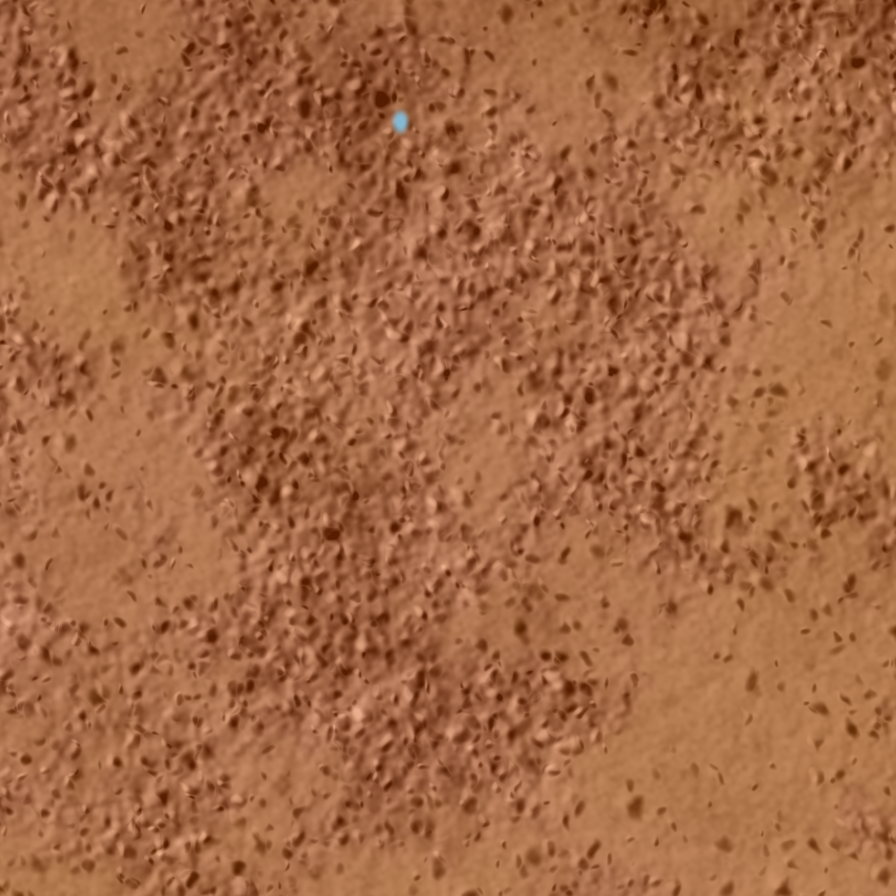
Write a WebGL 1 fragment shader that draws this texture.

```glsl
precision highp float;
// Dry reddish-brown earth: smooth sandy patches among crumbly, side-lit grit.

uniform vec2 u_resolution;

#define GRIT_SCALE 38.0    // coarse grain cells across the canvas
#define PATCH_SCALE 7.5    // bare and crumbly patches across the canvas
#define RELIEF 4.2         // strength of the small bumps
#define SHADOW 3.3         // darkness beside each grain
#define HIGHLIGHT 3.0      // brightness of lit grain faces
#define SAND_TONE 0.84     // tone of bare sand
#define CRUMB_TONE 0.06    // tone of crumbly ground
#define BROAD 2.9          // strength of the broad light and dark areas
#define EARTH vec3(0.63, 0.40, 0.26)
#define TONE_STEP vec3(0.086, 0.084, 0.081)
#define LIGHT_DIR vec2(-0.88, 0.47)

vec2 hash2(vec2 p) {
    vec3 q = fract(p.xyx * vec3(0.1031, 0.1030, 0.0973));
    q += dot(q, q.yzx + 33.33);
    return fract((q.xx + q.yz) * q.zy);
}

float noise(vec2 p) {
    vec2 i = floor(p);
    vec2 f = fract(p);
    f = f * f * (3.0 - 2.0 * f);
    float low = mix(hash2(i).x, hash2(i + vec2(1.0, 0.0)).x, f.x);
    float high = mix(hash2(i + vec2(0.0, 1.0)).x, hash2(i + 1.0).x, f.x);
    return mix(low, high, f.y);
}

vec2 turn(vec2 p, float angle) {
    float c = cos(angle);
    float s = sin(angle);
    return vec2(c * p.x - s * p.y, s * p.x + c * p.y);
}

float fbm(vec2 p) {
    float sum = 0.0;
    float weight = 0.42;
    for (int i = 0; i < 4; i++) {
        sum += weight * noise(p);
        p = turn(p, 0.65) * 2.1 + 7.3;
        weight *= 0.64;
    }
    return sum / 0.97;
}

// 0 on bare sand, 1 on crumbly ground; the right and the bottom are barer
float crumbliness(vec2 uv) {
    float bare = 0.07 * smoothstep(0.55, 1.0, uv.x) + 0.04 * smoothstep(0.35, 0.0, uv.y);
    float middle = 0.09 * smoothstep(0.4, 0.0, length(uv - vec2(0.5, 0.58)));
    return smoothstep(0.29, 0.63, fbm(turn(uv, 0.7) * PATCH_SCALE + 3.7) - bare + middle);
}

// Bumpy surface in three sizes, slightly stretched upward
float surface(vec2 uv) {
    vec2 p = turn(uv, 0.5) * vec2(1.15, 0.9);
    float bumps = 0.4 * noise(p * 44.0 + 5.0) + 0.48 * noise(turn(p, 0.4) * 76.0);
    return bumps + 0.36 * noise(turn(p, 0.9) * 135.0 + 19.0);
}

// Scattered grains: x is the lit face, y is the shadow beside it
vec2 grains(vec2 uv, float scale, float seed, float crumb) {
    vec2 p = uv * scale;
    vec2 cell = floor(p);
    vec2 shade = vec2(0.0);
    for (int y = -1; y <= 1; y++) {
        for (int x = -1; x <= 1; x++) {
            vec2 id = cell + vec2(float(x), float(y));
            vec2 place = hash2(id + seed);
            vec2 kind = hash2(id + seed + 41.0);
            vec2 form = hash2(id + seed + 83.0);
            float present = smoothstep(0.0, 0.12, mix(0.22, 0.68, crumb) - kind.x);
            float radius = mix(0.24, 0.48, form.x * form.x);
            float angle = (form.y - 0.5) * 2.0 - 0.25;
            vec2 squash = vec2(1.2, 0.8) / radius;
            vec2 offset = p - id - place;
            float lit = length(turn(offset - LIGHT_DIR * radius * 0.75, angle) * squash);
            float dark = length(turn(offset + LIGHT_DIR * radius * 0.6, angle) * squash);
            float gleam = mix(0.35, 1.0, crumb) * kind.y * mix(0.5, 1.0, kind.y);
            shade.x = max(shade.x, present * gleam * smoothstep(1.15, 0.2, lit));
            shade.y = max(shade.y, present * mix(0.45, 1.0, place.x) * smoothstep(1.25, 0.2, dark));
        }
    }
    return shade;
}

void main() {
    vec2 uv = gl_FragCoord.xy / min(u_resolution.x, u_resolution.y);
    float crumb = crumbliness(uv);

    // Ground tone: broad patches, a dim upper edge and fine mottling
    float tone = mix(SAND_TONE, CRUMB_TONE, crumb);
    tone += BROAD * (fbm(uv * 10.0 + 31.0) - 0.5) * mix(0.35, 1.0, crumb);
    tone -= 0.7 * smoothstep(0.84, 1.0, uv.y + 0.12 * (noise(uv * 5.0) - 0.5));
    tone += 0.6 * (noise(turn(uv, 0.3) * 165.0) - 0.5);

    // Side-lit bumps
    float slope = surface(uv) - surface(uv + LIGHT_DIR * 0.008);
    tone += RELIEF * slope * mix(0.25, 1.0, crumb);

    // Grains in two sizes, with wobbly outlines
    vec2 wobble = vec2(noise(uv * 85.0), noise(uv * 85.0 + 57.0)) - 0.5;
    vec2 ground = uv + 0.008 * wobble;
    vec2 coarse = grains(ground, GRIT_SCALE, 5.0, crumb);
    vec2 fine = grains(turn(ground, 0.4) + 2.0, GRIT_SCALE * 1.6, 127.0, crumb);
    float shadow = max(coarse.y, 0.8 * fine.y);
    float lit = max(coarse.x, 0.8 * fine.x);
    tone += HIGHLIGHT * lit * (1.0 - 0.35 * shadow) - SHADOW * shadow * (1.0 - 0.4 * lit);

    // Tone to colour: ochre on the right, rosier where crumbly
    tone = mix(tone, min(tone, 0.95 + 0.6 * (tone - 0.95)), 0.6);
    vec3 color = EARTH + TONE_STEP * clamp(tone, -3.4, 3.4);
    float rosy = crumb - 0.6 + 0.8 * (noise(uv * 6.0 + 11.0) - 0.5) - 0.4 * smoothstep(0.6, 1.0, uv.x);
    color += rosy * vec3(0.0, -0.006, 0.022);

    // One pale blue glint
    float glint = smoothstep(0.015, 0.004, length((uv - vec2(0.447, 0.864)) * vec2(1.2, 0.85)));
    color = mix(color, vec3(0.52, 0.72, 0.82), glint);

    gl_FragColor = vec4(clamp(color, 0.0, 1.0), 1.0);
}
```
